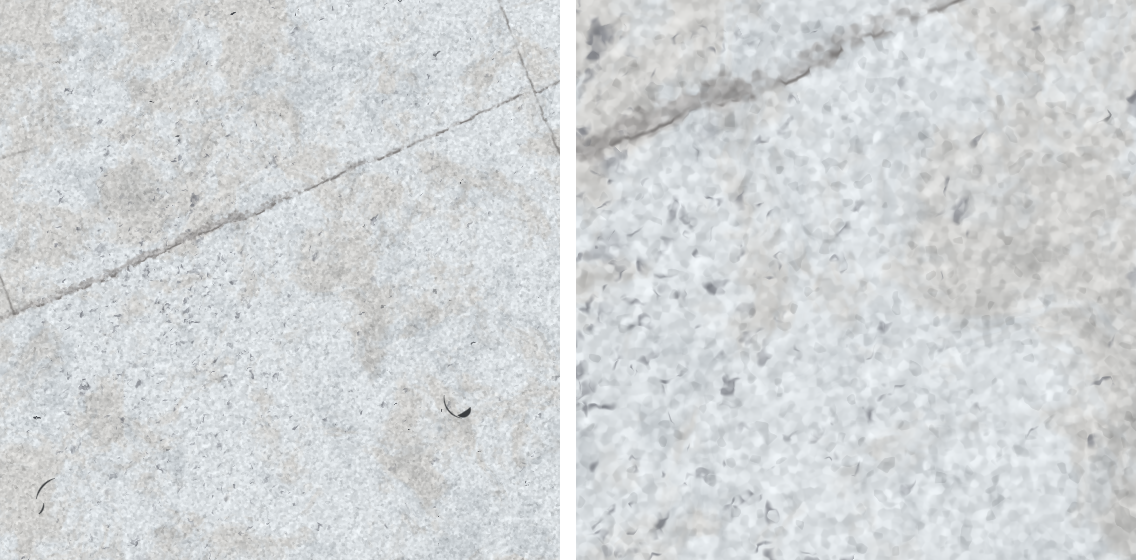
Left: the whole. Right: its middle third, enlarged.
Write a Shadertoy shader that draws this texture.

```glsl
// Pale weathered concrete with beige stains, chipped spots, cracks and a little debris.

vec2 hash2(vec2 p) {
    vec3 q = fract(p.xyx * vec3(0.1031, 0.1030, 0.0973));
    q += dot(q, q.yzx + 33.33);
    return fract((q.xx + q.yz) * q.zy);
}

// Smooth cellular noise: random cell values blended by distance, centred on zero
float cells(vec2 p) {
    vec2 id = floor(p), f = p - id;
    float sum = 0.0, total = 0.0001;
    for (int j = -1; j <= 1; j++)
    for (int i = -1; i <= 1; i++) {
        vec2 o = vec2(i, j);
        vec2 d = o + hash2(id + o) - f;
        float weight = exp(-6.0 * dot(d, d));
        sum += weight * (hash2(id + o + 71.0).x - 0.5);
        total += weight;
    }
    return sum / total;
}

float layered(vec2 p) {
    float sum = 0.0, amp = 0.85;
    for (int i = 0; i < 5; i++) {
        sum += amp * cells(p);
        p = mat2(1.6, 1.2, -1.2, 1.6) * p + 17.0;
        amp *= 0.72;
    }
    return sum;
}

// Scattered slanted flakes; density is the chance that a cell holds one
float chips(vec2 p, float density, float size, float blur) {
    vec2 id = floor(p), f = p - id;
    float cover = 0.0;
    for (int j = -1; j <= 1; j++)
    for (int i = -1; i <= 1; i++) {
        vec2 o = vec2(i, j);
        vec2 h = hash2(id + o + 7.0), k = hash2(id + o + 131.0);
        float angle = 0.8 + 1.8 * (k.x - 0.5);
        vec2 d = mat2(cos(angle), -sin(angle), sin(angle), cos(angle)) * (f - o - h);
        float edge = length(d * vec2(0.75, 1.5)) - size * (0.3 + 0.7 * k.y * k.y);
        float shade = 0.3 + 0.7 * hash2(id + o + 53.0).y;
        float present = step(hash2(id + o + 211.0).x, density);
        cover = max(cover, present * shade * smoothstep(blur, -blur, edge));
    }
    return cover;
}

// Tapered arc, used for twigs and leaf scraps
float arc(vec2 p, float radius, float middle, float spread, float thick, float px) {
    float a = acos(clamp(dot(p / max(length(p), 0.0001), vec2(cos(middle), sin(middle))), -1.0, 1.0));
    float taper = 1.0 - a * a / (spread * spread);
    return step(a, spread) * smoothstep(px, -px, abs(length(p) - radius) - thick * taper);
}

void mainImage(out vec4 fragColor, in vec2 fragCoord) {
    vec2 p = fragCoord / iResolution.y;
    float px = 1.0 / iResolution.y;
    vec2 ragged = vec2(cells(p * 90.0), cells(p * 90.0 + 40.0));
    vec2 crumbly = vec2(cells(p * 190.0 + 5.0), cells(p * 190.0 + 90.0));

    // Bluish white plaster with ragged beige and grey stains
    vec2 bent = p + 0.06 * vec2(cells(p * 9.0 + 20.0), cells(p * 9.0 + 50.0)) + 0.008 * ragged;
    float topLeft = smoothstep(0.6, 0.0, distance(p, vec2(0.15, 1.0)));
    float lowRight = smoothstep(0.45, 0.0, distance(p, vec2(0.95, 0.05)));
    float beige = smoothstep(-0.15, 0.4, layered(bent * 10.0 + 3.0) + 0.15 * topLeft);
    float grey = smoothstep(0.0, 0.6, layered(bent * 17.0 + 60.0) + 0.15 * lowRight);
    vec3 color = mix(vec3(0.857, 0.877, 0.890), vec3(0.810, 0.803, 0.789), 0.8 * beige);
    color -= vec3(0.065, 0.062, 0.059) * grey;

    // Fine grain and side-lit roughness
    float grain = 0.11 * cells(p * 250.0) + 0.04 * ragged.x;
    grain += 0.06 * (cells(p * 130.0) - cells(p * 130.0 + vec2(0.5, -0.5)));
    color += grain - 0.07 * smoothstep(0.25, 0.45, crumbly.y);

    // Chips crowd around the worn middle left, dark specks lie anywhere
    vec2 worn = (p - vec2(0.33, 0.46)) / vec2(0.17, 0.32);
    float density = 0.04 + 0.42 * exp(-dot(worn, worn));
    vec2 q = p + 0.008 * ragged + 0.006 * crumbly;
    float flakes = chips(q * 50.0, density, 0.30, 0.13);
    flakes = max(flakes, chips(q * 85.0 + 30.0, 0.7 * density, 0.36, 0.16));
    flakes = max(flakes, chips(q * 22.0 + 9.0, 0.4 * density, 0.3, 0.09));
    flakes *= clamp(0.8 + 1.5 * crumbly.x, 0.0, 1.0);
    color = mix(color, vec3(0.47, 0.48, 0.51) + grain, 0.8 * flakes);
    color = mix(color, vec3(0.24, 0.25, 0.27), chips(q * 20.0 + 80.0, 0.05, 0.085, 0.03));

    // Long slanted crack: a crumbly groove that thins and breaks up to the right
    float wobble = 0.008 * cells(p * 13.0) + 0.003 * ragged.x + 0.002 * crumbly.x;
    float across = (p.y - 0.431 - 0.425 * p.x) * 0.92 + wobble;
    float width = mix(0.0055, 0.001, smoothstep(0.5, 0.78, p.x)) * smoothstep(-0.08, 0.12, p.x);
    width *= 1.0 + 1.2 * ragged.y + 0.8 * crumbly.y;
    float groove = smoothstep(0.003 + px, -0.002, abs(across) - width);
    float broken = clamp(0.65 + 1.5 * cells(p * 32.0) + 0.8 * crumbly.y, 0.1, 1.0);
    color = mix(color, vec3(0.63, 0.62, 0.615) + 1.6 * grain, 0.75 * groove * broken);
    float lip = smoothstep(0.0018 + px, 0.0, abs(across + 0.6 * width));
    color = mix(color, vec3(0.49, 0.48, 0.475), lip * clamp(0.3 + 1.6 * ragged.y + crumbly.x, 0.0, 0.9));

    // Short side cracks
    float right = abs(p.x - 0.89 - 0.39 * (1.0 - p.y) + wobble) - 0.0011;
    float left = abs(p.x - 0.36 * (0.51 - p.y) + 0.5 * wobble) - 0.0008 + step(p.y, 0.437);
    float faint = abs(p.y - 0.715 - 0.3 * p.x + wobble) - 0.001;
    float thin = smoothstep(0.002 + px, -px, min(right, left));
    thin = max(thin, 0.6 * smoothstep(0.003 + px, -px, faint) * smoothstep(0.11, 0.03, p.x));
    color = mix(color, vec3(0.48, 0.47, 0.46), 0.75 * thin * broken);

    // Twigs and a dark leaf scrap
    float debris = arc(p - vec2(0.112, 0.10), 0.048, 2.42, 0.55, 0.0016, px);
    debris = max(debris, arc(p - vec2(0.055, 0.10), 0.023, -0.43, 0.5, 0.0015, px));
    debris = max(debris, arc(p - vec2(0.83, 0.29), 0.037, 3.8, 0.8, 0.0012, px));
    debris = max(debris, arc(p - vec2(0.822, 0.276), 0.018, -1.0, 0.85, 0.005, px));
    color = mix(color, vec3(0.17, 0.18, 0.19), 0.9 * debris);

    fragColor = vec4(clamp(color, 0.0, 1.0), 1.0);
}
```
